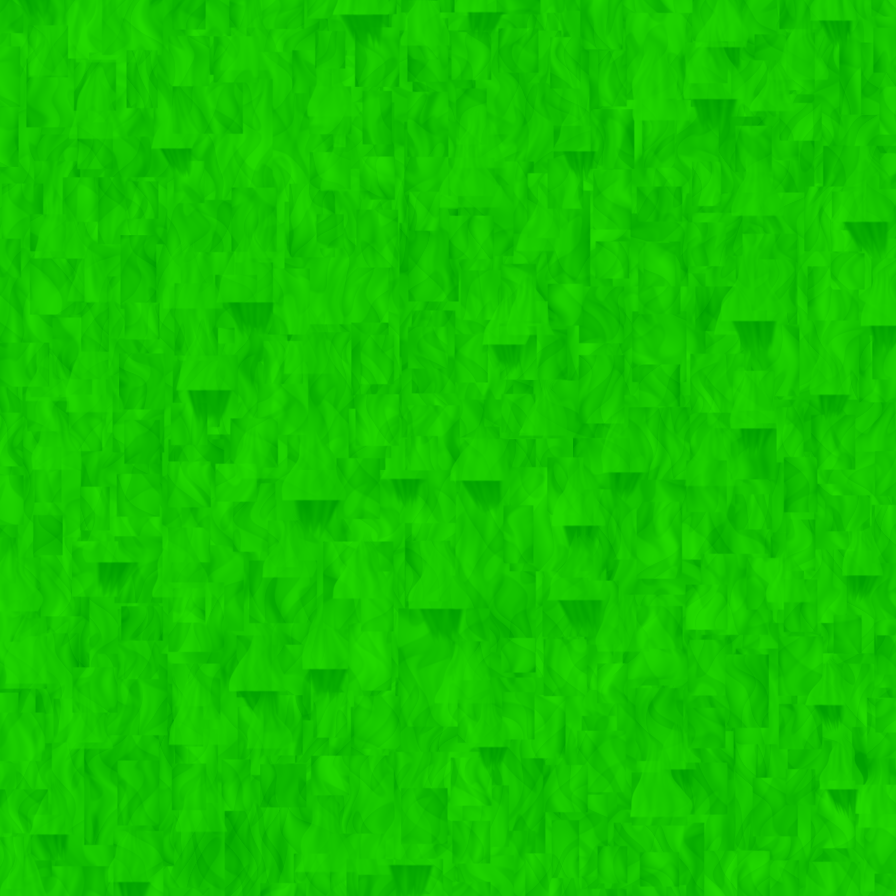
Reproduce this texture procedurally as a three.js fragment shader.

```glsl
#define SHADE_GREEN vec3(0.0, 0.63, 0.0)
#define LIGHT_GREEN vec3(0.13, 0.85, 0.0)
#define BASE_TONE 0.67
#define BLOCK_SIZE vec2(0.21, 0.27)
#define BLOCK_LAYERS 5
#define TUFT_CELL vec2(0.083, 0.1)
#define TUFT_SIZE vec2(0.068, 0.088)
#define TUFT_SHARE 0.62
#define HOLLOW_SHARE 0.38
#define EDGE 0.0012

varying vec2 vUv;

float hash(vec2 p) {
  vec3 q = fract(p.xyx * vec3(0.1031, 0.103, 0.0973));
  q += dot(q, q.yzx + 33.33);
  return fract((q.x + q.y) * q.z);
}

vec2 hash2(vec2 p) {
  return vec2(hash(p + 17.3), hash(p + 71.9));
}

float corner(vec2 cell, vec2 toPoint) {
  return dot(hash2(cell) * 2.0 - 1.0, toPoint);
}

// Gradient noise, roughly -0.7 to 0.7
float gradientNoise(vec2 p) {
  vec2 i = floor(p), f = fract(p);
  vec2 s = f * f * f * (f * (f * 6.0 - 15.0) + 10.0);
  vec2 e = vec2(1.0, 0.0);
  float low = mix(corner(i, f), corner(i + e, f - e), s.x);
  float high = mix(corner(i + e.yx, f - e.yx), corner(i + 1.0, f - 1.0), s.x);
  return mix(low, high, s.y);
}

// Dark on one side of a crisp leaf edge, fading away from it
float foldShade(vec2 p) {
  float leaf = gradientNoise(p);
  return smoothstep(0.0, 0.07, leaf) * exp(-5.0 * max(leaf, 0.0));
}

// Swaying upright blades crossed by slanted leaf folds
float bladeTone(vec2 p) {
  p.x += 0.035 * gradientNoise(p * vec2(15.0, 19.0));
  float broad = gradientNoise(p * vec2(23.0, 13.0));
  float blades = gradientNoise(p * vec2(58.0, 14.0));
  float fibres = gradientNoise(p * vec2(120.0, 21.0));
  float leftFold = foldShade(vec2(p.x + 0.55 * p.y, p.y) * vec2(38.0, 15.0) + 9.0);
  float rightFold = foldShade(vec2(p.x - 0.5 * p.y, p.y) * vec2(44.0, 17.0) + 31.0);
  float tone = BASE_TONE + 0.42 * broad + 0.42 * blades + 0.24 * fibres;
  return tone - 0.24 * leftFold - 0.2 * rightFold;
}

// Soft-edged box, both arguments in canvas units
float boxMask(vec2 p, vec2 halfSize) {
  vec2 inside = smoothstep(-EDGE, EDGE, halfSize - abs(p));
  return inside.x * inside.y;
}

// Overlapping upright blocks, each cut from another part of the grass
float blockTone(vec2 p) {
  float tone = bladeTone(p);
  for (int i = 0; i < BLOCK_LAYERS; i++) {
    float layer = float(i);
    vec2 size = BLOCK_SIZE / (1.0 + 0.75 * layer);
    vec2 grid = p / size + layer * 5.37;
    grid.y += 0.7 * hash(vec2(floor(grid.x), layer));
    vec2 id = floor(grid) + layer * 43.0;
    vec2 local = (fract(grid) - 0.5) * size;
    vec2 halfSize = size * (0.28 + 0.22 * hash2(id + 5.0));
    float mask = boxMask(local, halfSize) * step(hash(id), 0.5);
    float bulge = 1.0 - pow(abs(local.x) / halfSize.x, 3.0);
    float cut = bladeTone(p + 4.0 * hash2(id + 11.0));
    cut += 0.24 * bulge - 0.17 + 0.2 * (hash(id + 29.0) - 0.5);
    tone = mix(tone, cut, mask);
  }
  return tone;
}

// One bell-shaped tuft; the origin is the middle of its flat foot
float addTuft(float tone, vec2 p, vec2 size, vec2 id) {
  vec2 u = p / size;
  float soft = EDGE / size.x;
  float lean = hash(id + 13.0) - 0.5;
  float width = mix(0.46, 0.1, smoothstep(0.0, 1.0, u.y));
  width += 0.2 * gradientNoise(vec2(u.y * 3.0 + step(0.0, u.x) * 9.0, id.x + 3.7 * id.y));
  width = max(width, 0.05);
  float fan = gradientNoise(vec2(u.x / width * 3.0, u.y * 1.5) + id * 7.3);
  float body = smoothstep(-soft, soft, width - abs(u.x - 0.4 * lean * u.y));
  body *= smoothstep(-soft, soft, u.y) * (1.0 - smoothstep(0.6, 1.0, u.y));
  float lit = 0.88 + 0.4 * fan - 0.22 * u.y - 0.14 * u.x / width;
  tone = mix(tone, lit, (0.45 + 0.3 * hash(id + 67.0)) * body);

  // Dark ragged hollow tapering below the foot
  float depth = clamp(-u.y / 0.46, 0.0, 1.0);
  float hollowWidth = 0.36 - 0.18 * depth;
  float across = u.x - 0.05 - 0.35 * lean * depth;
  float ray = gradientNoise(vec2(across / hollowWidth * 3.5, depth) + id * 3.1);
  float reach = depth - 0.5 * ray;
  float hollow = smoothstep(-soft, 4.0 * soft, hollowWidth - abs(across));
  hollow *= smoothstep(-soft, soft, -u.y) * (1.0 - smoothstep(0.55, 0.95, reach));
  hollow *= 1.0 - step(1.0, depth);
  hollow *= step(hash(id + 53.0), HOLLOW_SHARE);
  return mix(tone, 0.04 + 0.25 * depth + 0.4 * ray, 0.88 * hollow);
}

void main() {
  float tone = blockTone(vUv);

  // Scattered tufts, painted from the upper row down
  vec2 home = floor(vUv / TUFT_CELL);
  for (int j = 1; j >= -1; j--) {
    for (int i = -1; i <= 1; i++) {
      vec2 id = home + vec2(float(i), float(j)) + 20.0;
      vec2 foot = (id - 20.0 + 0.1 + 0.8 * hash2(id)) * TUFT_CELL;
      vec2 size = TUFT_SIZE * (0.7 + 0.4 * hash(id + 37.0));
      if (hash(id + 91.0) < TUFT_SHARE) {
        tone = addTuft(tone, vUv - foot, size, id);
      }
    }
  }

  gl_FragColor = vec4(mix(SHADE_GREEN, LIGHT_GREEN, clamp(tone, 0.0, 1.0)), 1.0);
}
```
